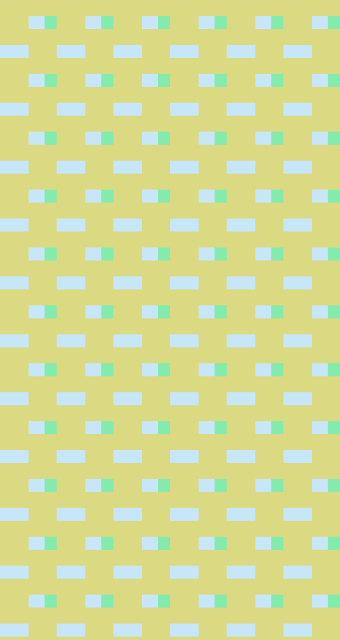
This pattern is drawn by a Shadertoy shader. Its source:

```glsl
// Staggered rows of pale blue bars and two-tone blue and green bars on olive yellow.

const vec3 GROUND = vec3(0.86, 0.85, 0.51);
const vec3 BLUE   = vec3(0.78, 0.90, 0.97);
const vec3 GREEN  = vec3(0.51, 0.92, 0.68);

const vec2  REPEATS    = vec2(6.0, 11.06); // tiles across and up the canvas
const float BAR_HEIGHT = 0.2255;           // in tile heights
const float WIDE_ROW   = 0.171;            // centre of the plain bar
const float SPLIT_ROW  = 0.671;            // centre of the two-tone bar
const float WIDE_END   = 0.505;            // plain bar ends, two-tone bar begins
const float TONE_SPLIT = 0.787;            // blue gives way to green

// Pixel coverage of the interval [start, end], repeating every unit.
float band(float x, float start, float end, float pixel) {
    float offset = x - 0.5 * (start + end);
    float dist = abs(offset - round(offset)) - 0.5 * (end - start);
    return clamp(0.5 - dist / pixel, 0.0, 1.0);
}

float barRow(float y, float centre, float pixel) {
    return band(y, centre - 0.5 * BAR_HEIGHT, centre + 0.5 * BAR_HEIGHT, pixel);
}

void mainImage(out vec4 fragColor, in vec2 fragCoord) {
    vec2 tile  = fragCoord / iResolution.xy * REPEATS;
    vec2 pixel = REPEATS / iResolution.xy;

    float wideRow  = barRow(tile.y, WIDE_ROW, pixel.y);
    float splitRow = barRow(tile.y, SPLIT_ROW, pixel.y);

    // Blue covers the plain bar and the left part of the two-tone bar.
    float blue = wideRow * band(tile.x, 0.0, WIDE_END, pixel.x)
               + splitRow * band(tile.x, WIDE_END, TONE_SPLIT, pixel.x);
    float green = splitRow * band(tile.x, TONE_SPLIT, 1.0, pixel.x);

    // Weighting by coverage keeps the shared edge free of the ground colour.
    vec3 color = GROUND + (BLUE - GROUND) * blue + (GREEN - GROUND) * green;
    fragColor = vec4(color, 1.0);
}
```
